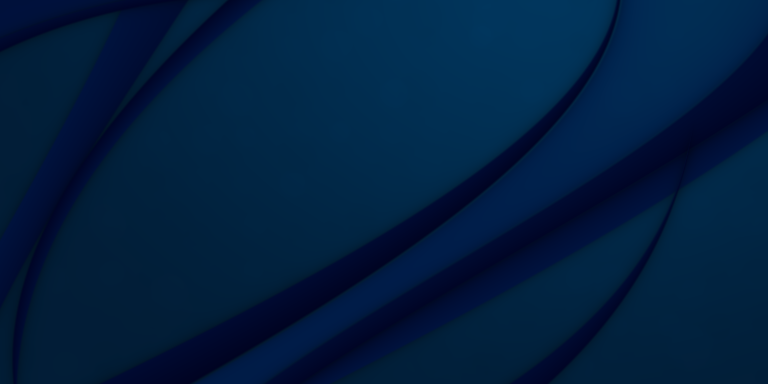
A WebGL 2 fragment shader for this background:

```glsl
#version 300 es
precision highp float;
// Dark blue backdrop with sweeping translucent ribbons over a teal glow.
// Every ribbon lies between two cubic edges, each given by its position at
// four even heights (0, 1/3, 2/3, 1); faint hashed discs texture the glow.
uniform vec2 u_resolution;
out vec4 fragColor;

// Colours
const vec3 TEAL_DEEP   = vec3(0.006, 0.115, 0.215);
const vec3 TEAL_BRIGHT = vec3(0.004, 0.215, 0.370);
const vec3 NAVY_BLACK  = vec3(0.000, 0.010, 0.145);
const vec3 NAVY        = vec3(0.000, 0.038, 0.195);
const vec3 ROYAL       = vec3(0.000, 0.070, 0.250);
const vec3 SHEEN       = vec3(0.000, 0.110, 0.295);

// Ribbon edges, in canvas heights
const vec4 MAIN_L  = vec4(0.260, 0.901, 1.385, 1.607);
const vec4 MAIN_R  = vec4(0.495, 1.036, 1.435, 1.615);
const vec4 WIDE_L  = vec4(0.690, 1.216, 1.737, 2.052);
const vec4 WIDE_M  = vec4(0.781, 1.328, 1.888, 2.344);
const vec4 WIDE_R  = vec4(0.859, 1.479, 2.010, 2.422);
const vec4 BLADE_L = vec4(1.328, 1.674, 1.804, 1.823);
const vec4 BLADE_R = vec4(1.427, 1.693, 1.805, 1.823);
const vec4 BAND_L  = vec4(-0.208, -0.023, 0.161, 0.328);
const vec4 BAND_R  = vec4(-0.091, 0.073, 0.273, 0.490);
const vec4 STEM_L  = vec4(0.036, 0.086, 0.281, 0.594);
const vec4 STEM_R  = vec4(0.044, 0.122, 0.333, 0.682);
const vec4 CORNER_LOW  = vec4(0.865, 0.977, 1.021, 1.040);
const vec4 CORNER_HIGH = vec4(0.901, 1.003, 1.052, 1.080);
const vec4 CORNER_TOP  = vec4(1.300, 1.350, 1.400, 1.450);

// Finish
const vec2  GLOW_CENTER = vec2(1.42, 1.02);
const float GLOW_RADIUS = 1.55;
const float EDGE_SOFT   = 0.004;
const float SHADOW_SIZE = 0.014;
const float DISC_CELL   = 0.17;
const float DISC_GAIN   = 0.035;

float hash(vec2 p) {
    vec3 q = fract(vec3(p.xyx) * 0.1031);
    q += dot(q, q.yzx + 33.33);
    return fract((q.x + q.y) * q.z);
}

// Cubic through four evenly spaced knots, by forward differences
float cubic(vec4 k, float t) {
    float s = 3.0 * t;
    float d1 = k.y - k.x;
    float d2 = k.z - 2.0 * k.y + k.x;
    float d3 = k.w - 3.0 * k.z + 3.0 * k.y - k.x;
    return k.x + s * (d1 + (s - 1.0) * 0.5 * (d2 + (s - 2.0) * d3 / 3.0));
}

// Approximate signed distance to an edge, positive on its right
float side(vec2 p, vec4 edge) {
    float x = cubic(edge, p.y);
    float slope = (cubic(edge, p.y + 0.01) - x) / 0.01;
    return (p.x - x) * inversesqrt(1.0 + slope * slope);
}

// Blend a ribbon and its soft outer shadow over the colour below
void ribbon(inout vec3 color, vec2 p, vec4 left, vec4 right,
            vec3 leftColor, vec3 rightColor, float opacity) {
    float dl = side(p, left);
    float dr = -side(p, right);
    float inside = min(dl, dr);
    float soft = max(EDGE_SOFT, 1.0 / u_resolution.y);
    float mask = smoothstep(-soft, soft, inside) * opacity;
    float across = clamp(dl / max(dl + dr, 0.001), 0.0, 1.0);
    color *= 1.0 - 0.28 * opacity * exp(-max(-inside, 0.0) / SHADOW_SIZE);
    color = mix(color, mix(leftColor, rightColor, across), mask);
}

// Faint discs, one jittered inside each grid cell
float discs(vec2 p) {
    vec2 cell = floor(p / DISC_CELL);
    vec2 local = fract(p / DISC_CELL) - 0.5;
    vec2 jitter = vec2(hash(cell), hash(cell + 17.0)) - 0.5;
    float radius = mix(0.20, 0.34, hash(cell + 41.0));
    float d = length(local - 0.3 * jitter) - radius;
    return (1.0 - smoothstep(-0.06, 0.06, d)) * (hash(cell + 73.0) - 0.4);
}

void main() {
    vec2 p = gl_FragCoord.xy / u_resolution.y;

    // Teal glow, fading to the left and the lower corners
    float fade = length((p - GLOW_CENTER) * vec2(0.88, 1.15)) / GLOW_RADIUS;
    vec3 color = mix(TEAL_BRIGHT, TEAL_DEEP, smoothstep(-0.1, 0.95, fade));
    color *= 1.0 + DISC_GAIN * (discs(p) + discs(p * 1.4 + 5.3));

    // Blue sheen between the main and the wide ribbons
    float fromMain = side(p, MAIN_R);
    float toWide = -side(p, WIDE_L);
    float panel = smoothstep(0.0, 0.01, fromMain) * smoothstep(-0.01, 0.01, toWide);
    float sheen = 0.75 * exp(-max(fromMain, 0.0) / 0.10) + 0.7 * exp(-max(toWide, 0.0) / 0.09);
    color = mix(color, SHEEN, panel * min(sheen, 0.9));

    // Wide ribbon: dark upper fold, paler lower fold
    ribbon(color, p, WIDE_M, WIDE_R, NAVY, ROYAL, 0.90);
    ribbon(color, p, WIDE_L, WIDE_M, NAVY, NAVY_BLACK, 0.92);

    // Main ribbon
    ribbon(color, p, MAIN_L, MAIN_R, NAVY, NAVY_BLACK * 0.9, 0.97);

    // Thin blade, tapering out towards its tip
    float tip = 1.0 - smoothstep(0.58, 0.70, p.y);
    ribbon(color, p, BLADE_L, BLADE_R, NAVY, NAVY_BLACK, 0.92 * tip);

    // Left band and the stem crossing it
    ribbon(color, p, BAND_L, BAND_R, ROYAL, NAVY, 0.88);
    ribbon(color, p, STEM_L, STEM_R, NAVY_BLACK, mix(NAVY, ROYAL, p.y), 0.92);

    // Upper left corner, with the axes swapped
    ribbon(color, p.yx, CORNER_HIGH, CORNER_TOP, ROYAL, NAVY, 0.90);
    ribbon(color, p.yx, CORNER_LOW, CORNER_HIGH, NAVY_BLACK, NAVY, 0.92 * (1.0 - smoothstep(0.5, 0.8, p.x)));

    fragColor = vec4(color, 1.0);
}
```
